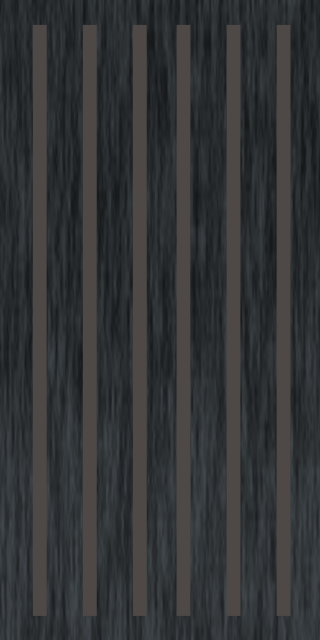
A Shadertoy shader for this texture:

```glsl
const vec3 FIBRE_DARK = vec3(0.085, 0.094, 0.100);
const vec3 FIBRE_LIGHT = vec3(0.250, 0.275, 0.290);
const vec3 BAR_COLOR = vec3(0.305, 0.282, 0.280);

const int BAR_COUNT = 6;
const float BAR_FIRST = 0.124;
const float BAR_PITCH = 0.1563;
const float MIDDLE_GAP_TRIM = 0.0195;
const float BAR_MIDDLE_Y = 0.9990;
const vec2 BAR_HALF_SIZE = vec2(0.0217, 0.9235);

float hash(vec2 p) {
    return fract(sin(dot(p, vec2(127.1, 311.7))) * 43758.5453);
}

float valueNoise(vec2 p) {
    vec2 cell = floor(p);
    vec2 f = fract(p);
    f = f * f * (3.0 - 2.0 * f);
    float low = mix(hash(cell), hash(cell + vec2(1.0, 0.0)), f.x);
    float high = mix(hash(cell + vec2(0.0, 1.0)), hash(cell + vec2(1.0, 1.0)), f.x);
    return mix(low, high, f.y);
}

float boxDistance(vec2 p, vec2 halfSize) {
    vec2 d = abs(p) - halfSize;
    return length(max(d, 0.0)) + min(max(d.x, d.y), 0.0);
}

// Long vertical fibres at three scales, centred on zero
float fibres(vec2 p) {
    p.x += 0.004 * (valueNoise(p * vec2(9.0, 5.0)) - 0.5);
    float broad = valueNoise(p * vec2(55.0, 3.0) + 17.0) - 0.5;
    float strands = valueNoise(p * vec2(125.0, 8.0) + 43.0) - 0.5;
    float grain = valueNoise(p * vec2(210.0, 36.0) + 71.0) - 0.5;
    return 0.28 * broad + 0.62 * strands + 0.30 * grain;
}

// Broad sheen: brightest low down, darkest above the middle
float sheen(float height) {
    float lower = 1.0 - smoothstep(0.10, 0.70, height);
    float upper = smoothstep(0.70, 1.0, height);
    return 0.37 + 0.27 * lower + 0.07 * upper;
}

// Two groups of bars with a narrower gap between them
float barsDistance(vec2 p) {
    float nearest = 1e3;
    for (int i = 0; i < BAR_COUNT; i++) {
        float trim = i >= BAR_COUNT / 2 ? MIDDLE_GAP_TRIM : 0.0;
        float x = BAR_FIRST + BAR_PITCH * float(i) - trim;
        nearest = min(nearest, boxDistance(p - vec2(x, BAR_MIDDLE_Y), BAR_HALF_SIZE));
    }
    return nearest;
}

void mainImage(out vec4 fragColor, in vec2 fragCoord) {
    // Canvas is one unit wide and two units high
    vec2 p = fragCoord / iResolution.xy * vec2(1.0, 2.0);
    float edge = 0.5 / iResolution.x;

    // Brushed ground
    float tone = clamp(sheen(0.5 * p.y) + fibres(p), 0.0, 1.0);
    vec3 color = mix(FIBRE_DARK, FIBRE_LIGHT, tone);

    // Flat bars on top
    float coverage = 1.0 - smoothstep(-edge, edge, barsDistance(p));
    color = mix(color, BAR_COLOR, coverage);

    fragColor = vec4(color, 1.0);
}
```
